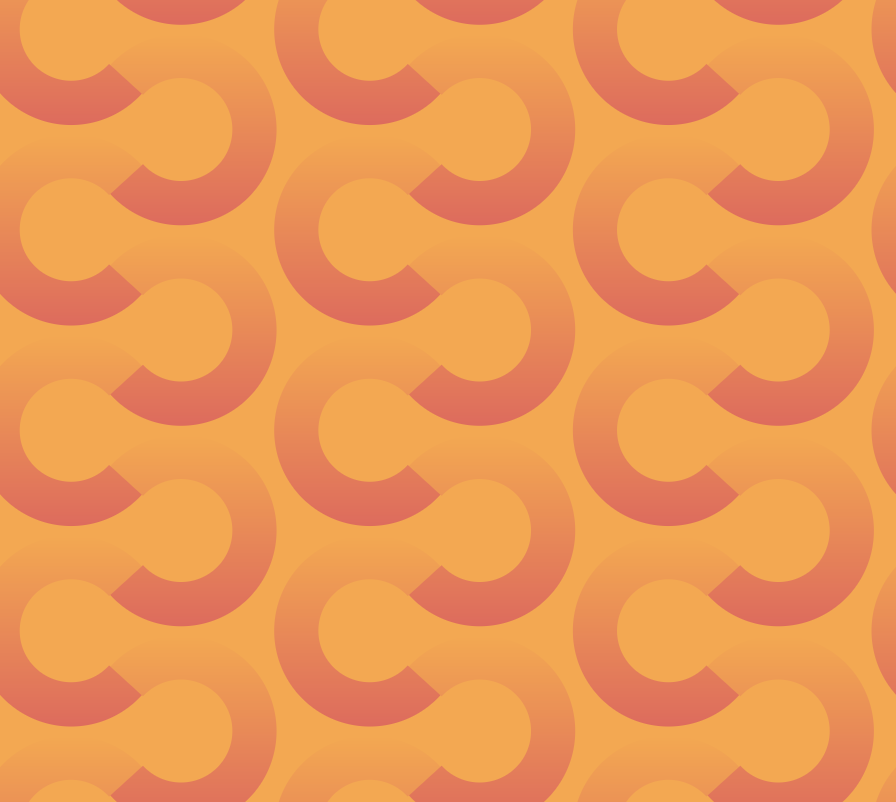
Reproduce this pattern procedurally as a WebGL 1 fragment shader.

```glsl
precision highp float;
// Interlocking open rings in vertical chains, fading from amber at the top to coral at the bottom.

uniform vec2 u_resolution;

const vec2 REPEATS = vec2(3.0, 4.0);
const vec2 CELL = vec2(1.0, 0.67);   // cell size, in cell widths
const float OUTER = 0.32;            // outer ring radius
const float INNER = 0.172;           // inner ring radius

// Antialiased coverage of a signed distance.
float coverage(float dist, float pixel) {
  return clamp(0.5 - dist / pixel, 0.0, 1.0);
}

// Offset to the nearest wrapped copy of a ring centre, in cell widths.
vec2 wrappedOffset(vec2 cell, vec2 centre) {
  vec2 d = cell - centre;
  return (d - floor(d + 0.5)) * CELL;
}

// Coral amount of a ring whose opening faces +x.
float openRing(vec2 p, float pixel) {
  float band = abs(length(p) - 0.5 * (OUTER + INNER)) - 0.5 * (OUTER - INNER);

  // The ends lie on the lines towards the two neighbouring centres.
  vec2 toNeighbour = normalize(vec2(0.368, 0.5 * CELL.y));
  float opening = p.x * toNeighbour.y - abs(p.y) * toNeighbour.x;

  float fade = clamp(0.5 - 0.5 * p.y / OUTER, 0.0, 1.0);
  return coverage(band, pixel) * coverage(opening, pixel) * fade;
}

void main() {
  vec2 cell = gl_FragCoord.xy / u_resolution * REPEATS;
  float pixel = REPEATS.x / u_resolution.x;

  // Left rings open to the right; right rings are mirrored, half a cell lower.
  vec2 left = wrappedOffset(cell, vec2(0.238, 0.854));
  vec2 right = wrappedOffset(cell, vec2(0.606, 0.354));
  right.x = -right.x;

  // Abutting ends add up, so no background shows through their joint.
  float coral = openRing(left, pixel) + openRing(right, pixel);

  vec3 color = mix(vec3(0.953, 0.66, 0.32), vec3(0.867, 0.42, 0.365), min(coral, 1.0));
  gl_FragColor = vec4(color, 1.0);
}
```
